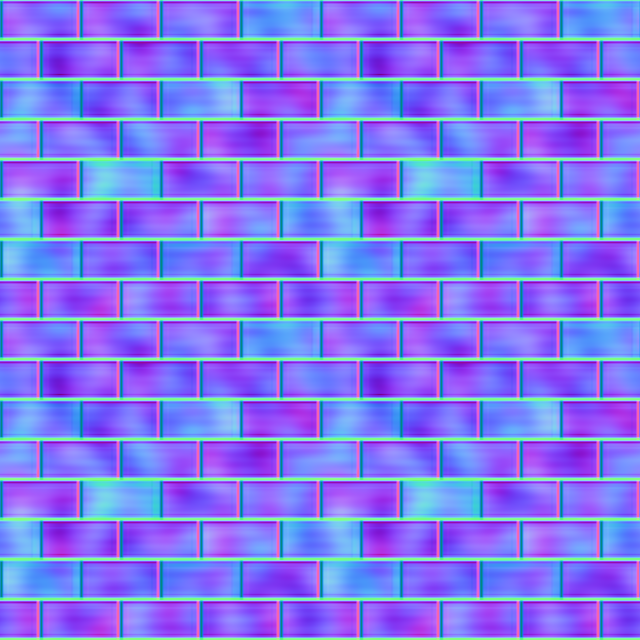
Reproduce this texture map procedurally as a WebGL 2 fragment shader.

```glsl
#version 300 es
precision highp float;

uniform vec2 u_resolution;
out vec4 fragColor;

const vec2 BRICKS = vec2(8.0, 16.0);
const vec2 PERIOD = vec2(4.0, 8.0);
const vec2 COOL_TILT = vec2(-0.17, 0.16);
const vec2 WARM_TILT = vec2(0.10, -0.26);
const vec2 TOP_SLOPE = vec2(0.16, -0.98);
const vec2 LEFT_SLOPE = vec2(-1.0, 0.06);
const vec2 RIGHT_SLOPE = vec2(0.96, -0.20);
const float INSET = 0.0115;

vec2 hash22(vec2 p) {
    vec2 q = vec2(dot(p, vec2(127.1, 311.7)), dot(p, vec2(269.5, 183.3)));
    return fract(sin(q) * 43758.55);
}

float cornerSlope(vec2 cell, vec2 offset, vec2 period, float seed) {
    float angle = 6.28319 * hash22(mod(cell, period) + seed).x;
    return dot(vec2(cos(angle), sin(angle)), offset);
}

// Gradient noise that wraps after a whole period
float gradientNoise(vec2 p, vec2 period, float seed) {
    vec2 i = floor(p);
    vec2 f = p - i;
    vec2 w = f * f * f * (f * (f * 6.0 - 15.0) + 10.0);
    vec2 e = vec2(1.0, 0.0);
    float low = mix(cornerSlope(i, f, period, seed),
                    cornerSlope(i + e, f - e, period, seed), w.x);
    float high = mix(cornerSlope(i + e.yx, f - e.yx, period, seed),
                     cornerSlope(i + 1.0, f - 1.0, period, seed), w.x);
    return mix(low, high, w.y);
}

float band(float d, float start, float end, float soft) {
    return smoothstep(start - soft, start + soft, d)
         * (1.0 - smoothstep(end - soft, end + soft, d));
}

// 1 for bricks leaning up and left, 0 for the rest
float coolBrick(vec2 id) {
    float checker = 1.0 - mod(id.x, 2.0);
    float diagonal = float(mod(id.x + 0.5 * id.y, 4.0) == 3.0);
    float single = float(id == vec2(3.0, 5.0));
    float evenRow = mod(id.y, 4.0) == 2.0 ? checker : diagonal;
    return mod(id.y, 2.0) == 0.0 ? evenRow : single;
}

vec2 brickTilt(vec2 id, float cool) {
    vec2 vary = hash22(id + 3.0) - 0.5;
    vec2 warm = WARM_TILT + vary * vec2(0.22, 0.30);
    return mix(warm, COOL_TILT + 0.15 * vary, cool);
}

vec2 surfaceWear(vec2 uv) {
    vec2 broad = vec2(gradientNoise(uv * 16.0, vec2(8.0), 11.0),
                      gradientNoise(uv * 16.0, vec2(8.0), 37.0));
    float streak = gradientNoise(uv * vec2(8.0, 80.0), vec2(4.0, 40.0), 71.0);
    return broad * vec2(0.56, 0.92) + streak * vec2(0.04, 0.22);
}

// Rounded shoulders and a faint inner frame parallel to the brick edges
vec2 frameSlope(vec2 local, vec2 tilt, float cool) {
    vec2 nearSide = local / BRICKS;
    vec2 farSide = (1.0 - local) / BRICKS;
    vec2 rim = 1.0 - smoothstep(INSET - 0.003, INSET + 0.002, farSide);
    float lower = band(nearSide.y, 0.0075, 0.0095, 0.0015);
    float upper = band(farSide.y, INSET, INSET + 0.002, 0.0015);
    float left = band(nearSide.x, INSET, INSET + 0.002, 0.002);
    float right = band(farSide.x, INSET, INSET + 0.002, 0.002);
    vec2 lines = vec2(0.12 * left - 0.14 * right, -0.32 * lower + 0.12 * upper);
    vec2 shoulder = exp(-nearSide / 0.004) * vec2(-0.25, 0.40)
                  + exp(-farSide / 0.004) * vec2(0.20, -0.15) * (1.0 - cool);
    return lines + shoulder + tilt * max(rim.x, rim.y) * mix(0.0, 1.0, cool);
}

vec3 encodeSlope(vec2 slope) {
    vec2 n = slope / max(1.0, length(slope));
    float height = sqrt(max(0.0, 1.0 - pow(length(n), 3.0)));
    return 0.5 + 0.5 * vec3(n, height);
}

void main() {
    vec2 uv = gl_FragCoord.xy / u_resolution;

    // Running bond layout, numbered from the top of each period
    vec2 grid = uv * BRICKS;
    float row = 7.0 - mod(floor(grid.y), PERIOD.y);
    grid.x -= 0.5 * mod(row, 2.0);
    vec2 local = fract(grid);
    vec2 id = vec2(mod(floor(grid.x), PERIOD.x), row);
    vec2 joint = (local - floor(local + 0.5)) / BRICKS;

    // Brick faces
    float cool = coolBrick(id);
    vec2 tilt = brickTilt(id, cool);
    vec2 slope = tilt + surfaceWear(uv) + frameSlope(local, tilt, cool);

    // Edge strength follows the lean of each brick
    vec2 lean = clamp(slope * vec2(0.9, -0.6), -0.35, 0.35);
    float topPower = clamp(mix(0.75, 0.40, cool) + lean.y, 0.0, 1.0);
    float rightPower = clamp(mix(0.85, 0.20, cool) + lean.x, 0.0, 1.0);

    // Edges and joints
    float soft = 0.0019;
    float topEdge = band(joint.y, -0.0052, -0.0014, soft);
    float rightEdge = band(joint.x, -0.0052, -0.0008, soft);
    float leftEdge = band(joint.x, -0.0002, 0.0048, soft);
    float ledge = band(joint.y, -0.0016, 0.0037, soft);
    slope = mix(slope, TOP_SLOPE, topEdge * topPower);
    slope = mix(slope, RIGHT_SLOPE, rightEdge * rightPower);
    slope = mix(slope, LEFT_SLOPE, leftEdge);
    slope = mix(slope, vec2(0.35 * slope.x, 1.05), ledge);

    fragColor = vec4(encodeSlope(slope), 1.0);
}
```
